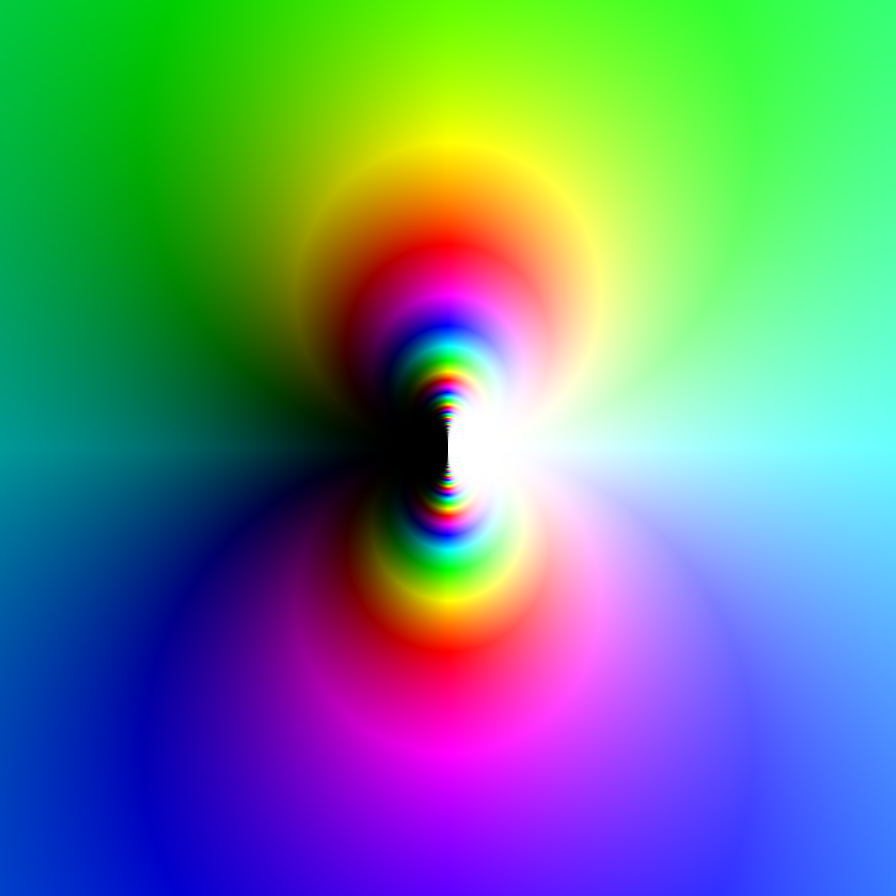
A Shadertoy shader for this background:

```glsl
// Domain colouring of exp(1/z): nested rainbow rings pinched at an essential singularity.

const float TAU = 6.2831853;

// Fully saturated HSL colour
vec3 hslColor(float hue, float lightness) {
    vec3 pureHue = clamp(abs(mod(hue * 6.0 + vec3(0.0, 4.0, 2.0), 6.0) - 3.0) - 1.0, 0.0, 1.0);
    float chroma = 1.0 - abs(2.0 * lightness - 1.0);
    return lightness + (pureHue - 0.5) * chroma;
}

// 1/z is the logarithm of exp(1/z): real part = log magnitude, imaginary part = phase
vec3 domainColor(vec2 z) {
    vec2 inverse = vec2(z.x, -z.y) / max(dot(z, z), 1e-7);
    float lightness = 1.0 / (1.0 + exp(clamp(-0.6 * inverse.x, -40.0, 40.0)));
    return hslColor(fract(0.5 + inverse.y / TAU), lightness);
}

void mainImage(out vec4 fragColor, in vec2 fragCoord) {
    // Average a grid of samples to smooth the tight inner rings
    const int GRID = 3;
    vec3 color = vec3(0.0);
    for (int j = 0; j < GRID; j++) {
        for (int i = 0; i < GRID; i++) {
            vec2 offset = (vec2(i, j) + 0.5) / float(GRID) - 0.5;
            vec2 z = 1.4 * (fragCoord + offset - 0.5 * iResolution.xy) / iResolution.y;
            color += domainColor(z);
        }
    }
    fragColor = vec4(color / float(GRID * GRID), 1.0);
}
```
